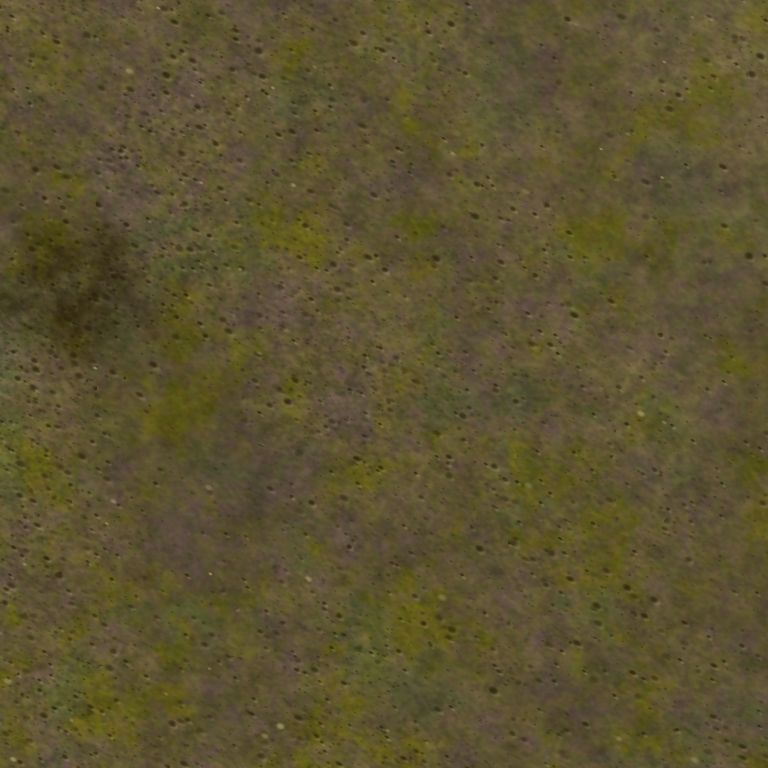
A Shadertoy shader for this texture:

```glsl
#define EARTH vec3(0.362, 0.320, 0.185)
#define MOSS vec3(0.375, 0.350, 0.085)
#define LILAC vec3(0.365, 0.305, 0.255)
#define SAGE vec3(0.320, 0.330, 0.200)
#define PALE vec3(0.420, 0.378, 0.252)
#define SHADE vec3(0.155, 0.120, 0.035)
#define HOLLOW vec2(0.105, 0.620)
#define PATCH_SCALE 13.0
#define GRAIN_SCALE 150.0
#define GRAIN_CONTRAST 0.17
#define PIT_SCALE 75.0
#define GLINT_SCALE 40.0

// Integer hash: three values in 0..1 per lattice cell
vec3 hash3(vec2 cell, float seed) {
    uvec3 v = uvec3(ivec3(cell, seed) + 4096);
    v = v * 1664525u + 1013904223u;
    v.x += v.y * v.z; v.y += v.z * v.x; v.z += v.x * v.y;
    v ^= v >> 16u;
    v.x += v.y * v.z; v.y += v.z * v.x; v.z += v.x * v.y;
    return vec3(v >> 8u) / 16777216.0;
}

// Smooth value noise in -1..1
float noise(vec2 p, float seed) {
    vec2 i = floor(p), f = fract(p);
    f = f * f * (3.0 - 2.0 * f);
    float low = mix(hash3(i, seed).x, hash3(i + vec2(1, 0), seed).x, f.x);
    float high = mix(hash3(i + vec2(0, 1), seed).x, hash3(i + 1.0, seed).x, f.x);
    return 2.0 * mix(low, high, f.y) - 1.0;
}

float fbm(vec2 p, float seed) {
    float sum = 0.0, amplitude = 0.5;
    for (int i = 0; i < 4; i++) {
        sum += amplitude * noise(p, seed + float(i));
        p = mat2(1.6, 1.2, -1.2, 1.6) * p + 3.7;
        amplitude *= 0.62;
    }
    return sum;
}

// Turns a point so that x runs along the slightly falling grain
vec2 alongGrain(vec2 p) {
    return mat2(0.9, 0.44, -0.44, 0.9) * p;
}

// Scattered soft oval specks; density is the chance that a cell holds one
float specks(vec2 p, float density, float seed) {
    vec2 cell = floor(p);
    float cover = 0.0;
    for (int y = -1; y <= 1; y++)
    for (int x = -1; x <= 1; x++) {
        vec2 id = cell + vec2(x, y);
        vec3 place = hash3(id, seed);
        vec3 kind = hash3(id, seed + 1.0);
        vec2 d = alongGrain(p - id - place.xy);
        d *= vec2(0.75, 1.0 + 0.5 * kind.y);
        float radius = mix(0.18, 0.42, kind.x * kind.x);
        float spot = 1.0 - smoothstep(0.25 * radius, 1.25 * radius, length(d));
        cover = max(cover, spot * step(place.z, density) * mix(0.4, 1.0, kind.z));
    }
    return cover;
}

void mainImage(out vec4 fragColor, in vec2 fragCoord) {
    vec2 uv = fragCoord / min(iResolution.x, iResolution.y);

    // Broad light, roughness and the dark hollow
    float broad = fbm(uv * 4.0, 10.0);
    float calm = smoothstep(0.75, 1.7, uv.x + 0.6 * uv.y + 0.3 * broad);
    vec2 toHollow = (uv - HOLLOW) * vec2(0.9, 1.1);
    float hollow = 1.0 - smoothstep(0.02, 0.14, length(toHollow) + 0.05 * fbm(uv * 22.0, 20.0));
    float rough = clamp(0.55 + 0.8 * broad - 0.45 * calm + 0.7 * hollow, 0.12, 1.2);

    // Coloured patches with ragged edges
    float tint = fbm(uv * PATCH_SCALE, 30.0) + 0.45 * fbm(uv * PATCH_SCALE * 4.5, 40.0);
    float green = fbm(uv * PATCH_SCALE * 0.8, 50.0) + 0.4 * fbm(uv * PATCH_SCALE * 4.0, 60.0);
    float chroma = 1.0 - 0.4 * calm;
    vec3 color = mix(EARTH, PALE, 0.15 + 0.55 * calm);
    color = mix(color, MOSS, chroma * 0.9 * smoothstep(0.0, 0.65, tint + 0.25 * hollow));
    color = mix(color, LILAC, chroma * 0.85 * smoothstep(0.02, 0.6, -tint - 0.3 * hollow));
    color = mix(color, SAGE, chroma * 0.6 * smoothstep(0.1, 0.6, green));

    // Fine grain, longer along its direction
    vec2 g = alongGrain(uv) * GRAIN_SCALE;
    float grain = 0.6 * noise(g * vec2(0.7, 1.2), 70.0) + 0.5 * noise(g * vec2(1.3, 1.9), 71.0);
    float clumps = fbm(uv * 36.0, 80.0);
    color *= 1.0 + GRAIN_CONTRAST * (0.55 + 0.6 * rough) * grain + 0.16 * clumps + 0.10 * broad;
    color += 0.014 * vec3(1.0, -0.4, 1.2) * noise(uv * GRAIN_SCALE * 0.6, 90.0);
    color = mix(color, SHADE, hollow * clamp(0.5 + 0.6 * clumps, 0.0, 0.85));

    // Dark pits, each with a pale lower edge
    vec2 pitPoint = uv * PIT_SCALE;
    float density = 0.34 * rough + 0.02;
    float pit = specks(pitPoint, density, 100.0);
    float rim = specks(pitPoint + vec2(-0.22, 0.30), density, 100.0);
    color += 0.085 * rim * (1.0 - pit) * (1.0 - 0.6 * hollow);
    color = mix(color, SHADE, 0.72 * pit);
    color = mix(color, SHADE, 0.4 * specks(uv * PIT_SCALE * 1.7, density, 110.0));

    // Rare bright glints
    float glint = specks(uv * GLINT_SCALE * 2.0, 0.006, 120.0);
    color = mix(color, vec3(0.66, 0.60, 0.42), 0.8 * glint);

    fragColor = vec4(clamp(color, 0.0, 1.0), 1.0);
}
```
